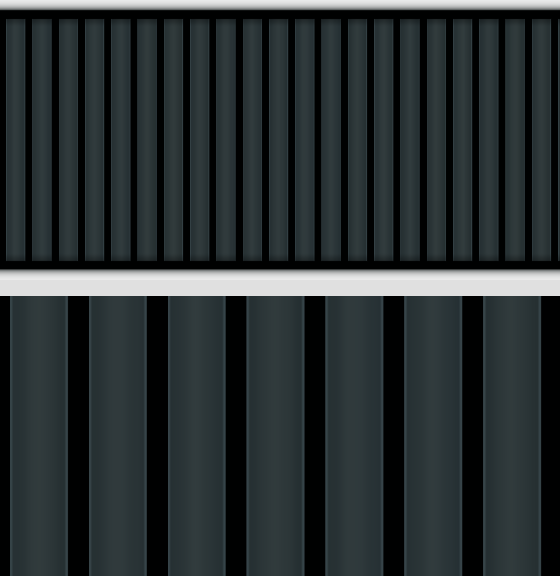
Top, the full canvas; bottom, a detail of the centre.
Write a Shadertoy shader that draws this texture.

```glsl
// Dark slatted panel: upright steel slats in a black frame, on a pale ground.
// Slats repeat by mod along x; each is shaded by a soft ridge, thin lit edges
// and gradient noise, and the frame casts a blurred shadow above and below.

float hash(float n) { return fract(sin(n * 127.1) * 43758.5); }

// One-dimensional gradient noise, about -0.5 to 0.5
float gradientNoise(float x) {
    float i = floor(x), f = x - i;
    float a = (hash(i) * 2.0 - 1.0) * f;
    float b = (hash(i + 1.0) * 2.0 - 1.0) * (f - 1.0);
    return mix(a, b, f * f * (3.0 - 2.0 * f));
}

// Smooth coverage of the inside, where the distance is positive
float coverage(float dist, float blur) { return smoothstep(-blur, blur, dist); }

void mainImage(out vec4 fragColor, in vec2 fragCoord) {
    vec2 p = fragCoord / iResolution.y;
    float blur = 0.75 / iResolution.y;

    // Pale ground, darkening toward the frame
    float frameDist = min(p.y - 0.0385, 0.9635 - p.y);
    float shadow = exp(-max(-frameDist, 0.0) / 0.012);
    vec3 color = mix(vec3(0.95), vec3(0.26, 0.28, 0.28), shadow);

    // Black frame and gaps
    color = mix(color, vec3(0.0, 0.002, 0.002), coverage(frameDist, blur));

    // Repeating slats: across runs from -1 to 1 over each width
    float pitch = 0.09388, halfWidth = 0.0346;
    float start = p.x - 0.0212;
    float id = floor(start / pitch);
    float x = mod(start, pitch) - halfWidth;
    float across = x / halfWidth;
    float sideDist = halfWidth - abs(x);
    float endDist = min(p.y - 0.068, 0.932 - p.y);

    // Rounded face, with slight tint and grain changes from slat to slat
    float ridge = exp(-pow(across / 0.55, 2.0));
    vec3 slat = mix(vec3(0.145, 0.185, 0.195), vec3(0.19, 0.23, 0.237), ridge);
    float tint = gradientNoise(id * 0.37 + 4.3);
    slat += vec3(-0.012, 0.0, 0.022) * tint * (0.5 + 0.5 * across);
    slat += 0.012 * gradientNoise(across * 3.0 + id * 7.3);

    // Thin cool edge lines and darker ends
    float edgeLine = 1.0 - smoothstep(0.0015, 0.0045, sideDist);
    slat = mix(slat, vec3(0.235, 0.295, 0.315), 0.75 * edgeLine);
    slat *= mix(0.72, 1.0, smoothstep(0.0, 0.03, endDist));

    color = mix(color, slat, coverage(min(sideDist, endDist), blur));
    fragColor = vec4(color, 1.0);
}
```
